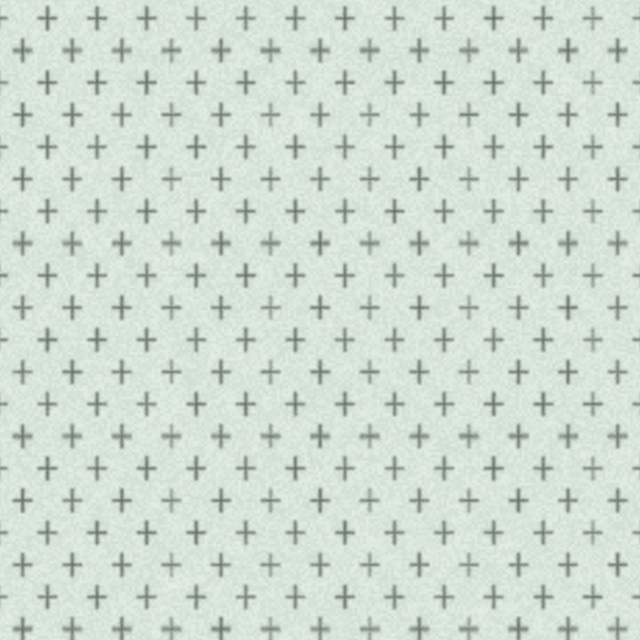
A three.js fragment shader for this pattern:

```glsl
varying vec2 vUv;

float hash(vec2 p) {
  vec3 q = fract(vec3(p.xyx) * 0.1031);
  q += dot(q, q.yzx + 33.33);
  return fract((q.x + q.y) * q.z);
}

float valueNoise(vec2 p) {
  vec2 cell = floor(p);
  vec2 f = fract(p);
  f = f * f * (3.0 - 2.0 * f);
  float low = mix(hash(cell), hash(cell + vec2(1.0, 0.0)), f.x);
  float high = mix(hash(cell + vec2(0.0, 1.0)), hash(cell + 1.0), f.x);
  return mix(low, high, f.y);
}

// Soft stroke centred on the origin with fading tips
float stroke(float across, float along, float width, float reach) {
  float profile = exp(-0.5 * across * across / (width * width));
  return profile * (1.0 - smoothstep(reach - 0.005, reach + 0.003, abs(along)));
}

void main() {
  // Staggered rows, counted from the top
  vec2 pitch = vec2(0.07747, 0.05023);
  vec2 grid = (vec2(vUv.x, 1.0 - vUv.y) - vec2(0.0742, 0.0286)) / pitch;
  float row = floor(grid.y + 0.5);
  float odd = mod(row, 2.0);
  grid.x += 0.5 * odd;
  float column = floor(grid.x + 0.5);
  vec2 d = (grid - vec2(column, row)) * pitch;

  // Some columns have pale uprights, every sixth row a broad crossbar
  float paleOdd = mod(column, 2.0) * step(abs(column - 6.0), 3.5);
  float paleEven = step(abs(column - 11.0), 0.5);
  float pale = mix(paleEven, paleOdd, odd);
  float broad = step(abs(mod(row, 6.0) - 1.0), 0.5);
  float wear = 0.92 + 0.16 * hash(vec2(column, row) + 40.0);

  // Plus sign, darkest where the strokes cross
  float upright = stroke(d.x, d.y, 0.0026, 0.0200) * mix(1.0, 0.68, pale);
  float crossbar = stroke(d.y, d.x, mix(0.0024, 0.0036, broad), 0.0165);
  crossbar *= mix(0.95, 0.9, broad);
  float ink = max(upright, crossbar) + 0.25 * min(upright, crossbar);

  // Fine grain and broad mottling of the ground
  float grain = valueNoise(vUv * 230.0) - 0.5;
  float mottle = valueNoise(vUv * 45.0 + 17.0) - 0.5;
  vec3 color = vec3(0.85, 0.90, 0.86) + 0.065 * grain;
  color += mottle * vec3(0.022, 0.012, 0.018);

  color -= vec3(0.335, 0.345, 0.345) * ink * wear;
  gl_FragColor = vec4(color, 1.0);
}
```
